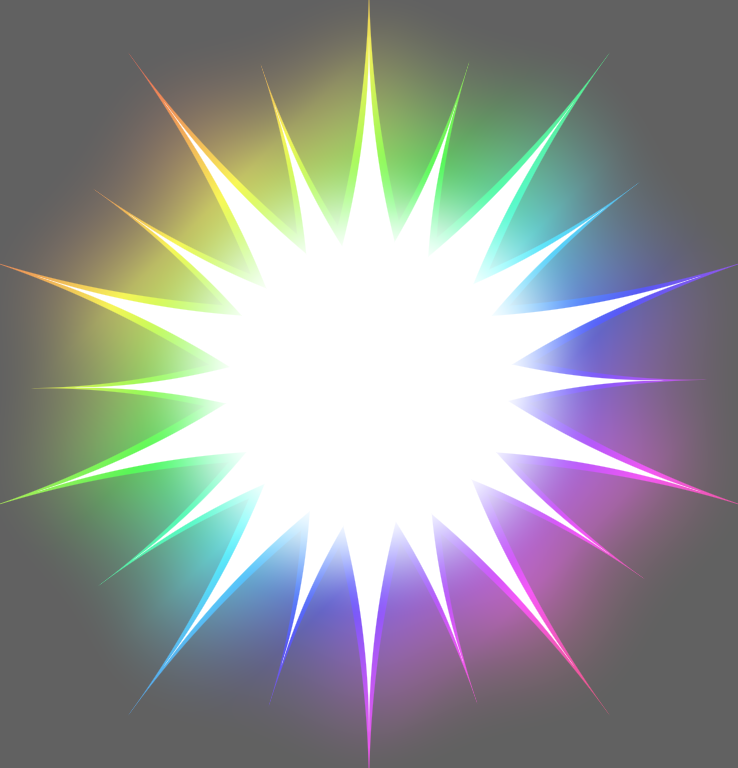
A Shadertoy shader for this background:

```glsl
// A white twenty-pointed starburst with a diagonal rainbow glow on grey.

const float TAU = 6.2831853;
const float POINTS = 10.0;             // spikes in each of the two rings
const vec3 GREY = vec3(0.38);

// Pure hue (0..1) softened towards white by the saturation
vec3 hueColor(float hue, float saturation) {
    vec3 wheel = abs(fract(hue + vec3(0.0, 2.0, 1.0) / 3.0) * 6.0 - 3.0) - 1.0;
    return mix(vec3(1.0), clamp(wheel, 0.0, 1.0), saturation);
}

// Rainbow running from the upper left to the lower right
vec3 rainbow(vec2 p, float saturation) {
    float d = dot(p, vec2(0.7071, -0.7071)) / 0.535;
    return hueColor(0.486 + 0.597 * d - 0.125 * d * d * d, saturation);
}

// Coverage of a ring of concave spikes; the first one points along 'turn'
float spikes(vec2 p, float turn, float reach, float girth, float soft) {
    float sector = TAU / POINTS;
    float angle = atan(p.y, p.x + 1e-6) - turn;
    angle = mod(angle + 0.5 * sector, sector) - 0.5 * sector;
    vec2 q = length(p) * vec2(cos(angle), sin(angle));
    float taper = max(1.0 - q.x / reach, 0.0);
    float halfWidth = girth * taper * taper;
    float cover = clamp((halfWidth - abs(q.y)) / soft + 0.5, 0.0, 1.0);
    return cover * smoothstep(0.0, 0.015, taper);
}

// Fades from one to zero between two radii
float fade(float r, float inner, float outer) {
    return 1.0 - smoothstep(inner, outer, r);
}

void mainImage(out vec4 fragColor, in vec2 fragCoord) {
    vec2 p = (fragCoord - 0.5 * iResolution.xy) / iResolution.y;
    float soft = 1.2 / iResolution.y;
    float r = length(p);
    float longTurn = TAU / (2.0 * POINTS);
    float shortTurn = 0.0125;

    // Blurred halo, reaching slightly further along the long spikes
    float lobes = cos(POINTS * (atan(p.y, p.x + 1e-6) - longTurn));
    float haloRadius = r - 0.012 * lobes * smoothstep(0.2, 0.4, r);
    float whiteness = fade(r, 0.16, 0.31);
    vec3 haloColor = mix(rainbow(p, 0.58) * 0.96, vec3(1.0), whiteness);
    vec3 color = mix(GREY, haloColor, fade(haloRadius, 0.18, 0.51));

    // Tinted outer spikes
    float tinted = max(spikes(p, longTurn, 0.535, 0.107, soft),
                       spikes(p, shortTurn, 0.441, 0.099, soft));
    vec3 tint = mix(rainbow(p, 0.66), vec3(1.0), whiteness);
    color = mix(color, tint, 0.88 * tinted);

    // White core spikes
    float core = max(spikes(p, longTurn, 0.456, 0.095, soft),
                     spikes(p, shortTurn, 0.385, 0.087, soft));
    color = mix(color, vec3(1.0), core);

    fragColor = vec4(color, 1.0);
}
```
